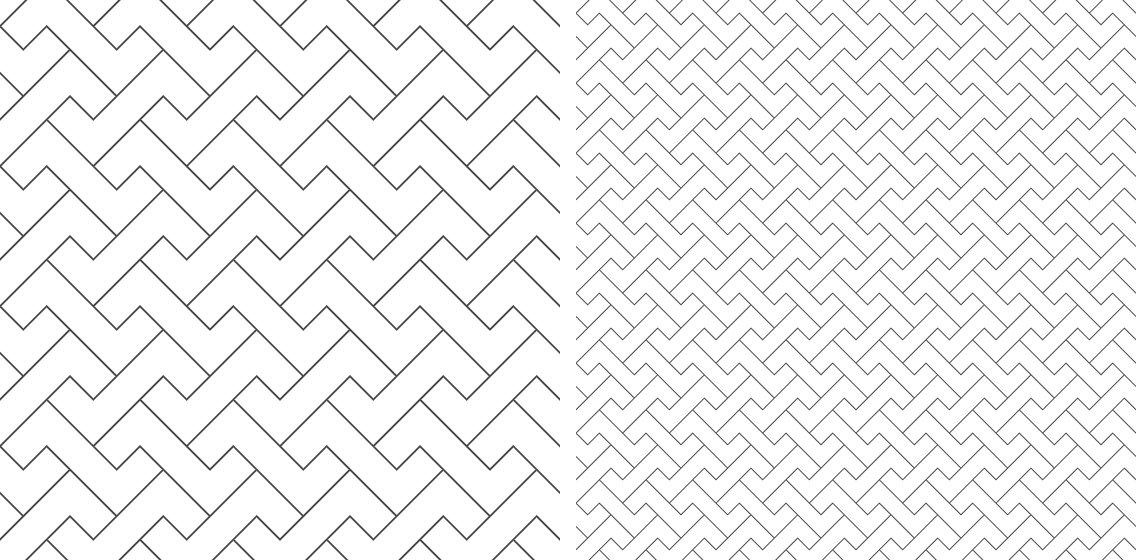
Left, the tile; right, the same tile 2 across and 2 down.
A Shadertoy shader for this pattern:

```glsl
// Thin grey outlines of interlocking diagonal chevron bricks on white, tiling seamlessly.

const vec2  REPEATS    = vec2(6.0, 4.0);      // whole cells across and down
const vec2  CELL       = vec2(4.0, 6.0);      // cell size in grid units
const vec2  OFFSET     = vec2(0.0, 1.125);    // pattern shift in grid units
const float LINE_WIDTH = 0.078;               // in grid units
const float LONG_RUN   = 3.0;                 // horizontal run of the long strokes
const float SHORT_RUN  = 1.0;                 // horizontal run of the hooks
const vec3  PAPER      = vec3(1.0);
const vec3  INK        = vec3(0.27, 0.27, 0.275);
const float INV_SQRT2  = 0.70710678;

// Square-ended distance to a 45 degree stroke repeated in every cell;
// slope is +1 for rising and -1 for falling strokes.
float strokeDistance(vec2 p, vec2 center, float run, float slope) {
    vec2 q = mod(p - center + 0.5 * CELL, CELL) - 0.5 * CELL;
    float along  = abs(q.x + slope * q.y);
    float across = abs(q.x - slope * q.y);
    return INV_SQRT2 * max(across, along - run);
}

// Two long strokes joined by a short hook.
float hookDistance(vec2 p) {
    float d = strokeDistance(p, vec2(3.5, 0.5), LONG_RUN, -1.0);
    d = min(d, strokeDistance(p, vec2(3.5, -1.5), LONG_RUN, -1.0));
    return min(d, strokeDistance(p, vec2(1.5, -0.5), SHORT_RUN, 1.0));
}

void mainImage(out vec4 fragColor, in vec2 fragCoord) {
    vec2 gridSize = REPEATS * CELL;
    vec2 p = fragCoord / iResolution.xy * gridSize + OFFSET;
    float pixel = gridSize.y / iResolution.y;

    // The second half of each cell is a glide reflection of the first.
    vec2 mirrored = vec2(5.0 - p.x, p.y + 0.5 * CELL.y);
    float d = min(hookDistance(p), hookDistance(mirrored));

    // Antialiased line coverage
    float coverage = clamp(0.5 + (0.5 * LINE_WIDTH - d) / pixel, 0.0, 1.0);
    fragColor = vec4(mix(PAPER, INK, coverage), 1.0);
}
```
